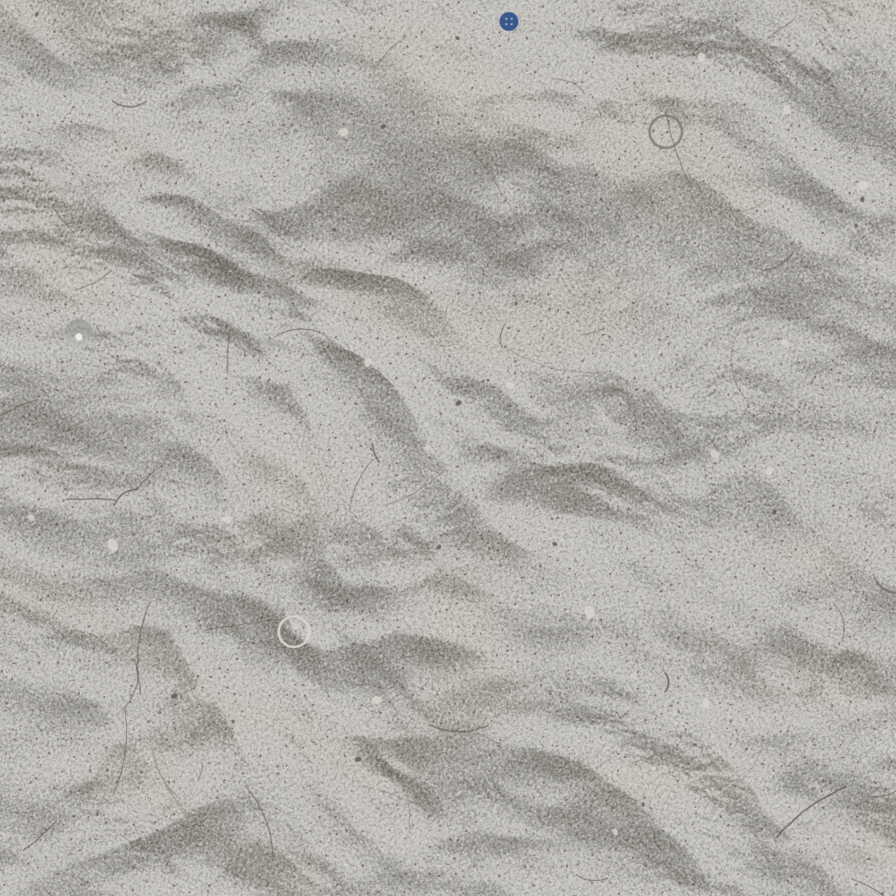
Give the GLSL for this texture, as a Shadertoy shader.

```glsl
// Pale beach sand with wind-worn hollows, dark specks, twigs, shells and small lost trinkets.

float hash(vec2 p) {
    return fract(sin(dot(p, vec2(127.1, 311.7))) * 43758.5453);
}

vec2 hash2(vec2 p) {
    return vec2(hash(p), hash(p + 53.7));
}

// Coordinates of p in a frame whose x axis points along the angle
vec2 turn(vec2 p, float angle) {
    float c = cos(angle), s = sin(angle);
    return vec2(c * p.x + s * p.y, c * p.y - s * p.x);
}

// Smooth noise of random gradients, about -0.6 to 0.6
float corner(vec2 cell, vec2 f, vec2 o) {
    return dot(hash2(cell + o) * 2.0 - 1.0, f - o);
}

float gradientNoise(vec2 p) {
    vec2 cell = floor(p), f = fract(p);
    vec2 u = f * f * f * (f * (f * 6.0 - 15.0) + 10.0);
    float low = mix(corner(cell, f, vec2(0, 0)), corner(cell, f, vec2(1, 0)), u.x);
    float high = mix(corner(cell, f, vec2(0, 1)), corner(cell, f, vec2(1, 1)), u.x);
    return mix(low, high, u.y);
}

// Noise folded into a sharp ridge along its zero line
float crest(vec2 p, float softness) {
    float n = gradientNoise(p);
    return -sqrt(n * n + softness);
}

// Patches where the sand is crumbled, 0 to 1
float crumble(vec2 p) {
    return smoothstep(0.0, 0.35, gradientNoise(turn(p, -0.4) * vec2(5.0, 8.0) + 31.0));
}

// Sand surface: swells, sharp crests, rough ripples and trodden pits
float sandHeight(vec2 p) {
    vec2 warp = vec2(gradientNoise(p * 3.0 + 4.0), gradientNoise(p * 3.0 + 17.0));
    vec2 fray = vec2(gradientNoise(p * 19.0), gradientNoise(p * 19.0 + 23.0));
    vec2 q = turn(p + 0.11 * warp + 0.006 * fray, -0.22) * vec2(0.85, 1.2);
    float h = 1.1 * gradientNoise(q * 3.9 + 2.0) / 3.9;
    h += 1.1 * crest(q * 6.8 + 9.0, 0.0006) / 6.8;
    h += 0.8 * crest(turn(q, 0.5) * 12.0 + 5.0, 0.001) / 12.0;
    float weight = 0.45 + 0.25 * crumble(p);
    float frequency = 23.0;
    for (int i = 0; i < 4; i++) {
        h += weight * gradientNoise(turn(q, float(i)) * frequency) / frequency;
        weight *= 0.55 + 0.45 * crumble(p);
        frequency *= 1.9;
    }
    for (int i = 0; i < 7; i++) {
        float id = float(i);
        vec2 center = fract(vec2(0.70, 0.55) + id * vec2(0.7549, 0.5698));
        float radius = mix(0.03, 0.065, hash(vec2(id, 3.0)));
        vec2 d = turn(p + 0.1 * warp + 0.015 * fray - center, -0.5) * vec2(0.8, 1.2);
        h -= 0.75 * radius * smoothstep(1.0, 0.45, length(d) / radius);
    }
    return h;
}

// Edge coverage of a signed distance
float cover(float d, float px) {
    return smoothstep(px, -px, d);
}

// Round bits, one in some of the cells of a grid
float scatter(vec2 p, float count, float share, float radius, float px) {
    vec2 cell = floor(p * count);
    vec2 center = (cell + 0.2 + 0.6 * hash2(cell + 7.0)) / count;
    float size = radius * mix(0.6, 1.3, hash(cell + 31.0));
    vec2 d = turn(p - center, 6.3 * hash(cell + 11.0)) * vec2(0.85, 1.15);
    return cover(length(d) - size, px) * step(hash(cell + 19.0), share);
}

float twig(vec2 p, float id, float px) {
    vec2 seed = vec2(id, id * 1.7 + 5.0);
    vec2 d = turn(p - hash2(seed), mix(-2.0, 0.9, hash(seed + 2.0)));
    float halfLength = mix(0.01, 0.06, pow(hash(seed + 4.0), 2.0));
    d.y -= 0.7 * (hash(seed + 6.0) - 0.5) * d.x * d.x / halfLength;
    d.y -= 0.0015 * gradientNoise(vec2(d.x * 60.0, id));
    float width = mix(0.0004, 0.0013, pow(hash(seed + 9.0), 3.0));
    float dist = length(vec2(max(abs(d.x) - halfLength, 0.0), d.y));
    return cover(dist - width, px) * mix(0.3, 0.85, hash(seed + 8.0));
}

float ring(vec2 p, float radius, float width, float px) {
    return cover(abs(length(p) - radius) - width, px);
}

void mainImage(out vec4 fragColor, in vec2 fragCoord) {
    vec2 p = fragCoord / iResolution.y;
    float px = 1.0 / iResolution.y;

    // Light from above: slopes facing down fall into soft shade
    vec2 toLight = vec2(0.25, 0.97) * 0.0014;
    float relief = 1.15 * (sandHeight(p - toLight) - sandHeight(p + toLight)) / 0.0028;
    float shade = relief > 0.0 ? 0.06 * (1.0 - exp(-relief)) : -0.25 * (1.0 - exp(0.32 * relief));

    // Grain, with the brightest grains held back
    float grain = 0.19 * gradientNoise(turn(p, 0.6) * 250.0);
    grain += 0.21 * gradientNoise(turn(p, 1.1) * 390.0 + 40.0);
    float light = 0.718 + shade + grain;
    light -= 0.5 * max(light - 0.755, 0.0);
    vec3 color = vec3(light, light - 0.008, light - 0.022 - 0.05 * (0.75 - light));
    color -= vec3(0.0, 0.003, 0.014) * crumble(p + 0.3);

    // Specks, shells and twigs
    vec3 darkBrown = vec3(0.36, 0.34, 0.31);
    vec3 shellWhite = vec3(0.85, 0.84, 0.81);
    color = mix(color, darkBrown, 0.75 * scatter(p, 105.0, 0.22, 0.0010, px));
    color = mix(color, darkBrown, 0.8 * scatter(p, 17.0, 0.05, 0.0024, px));
    color = mix(color, shellWhite, 0.6 * scatter(p + 3.0, 48.0, 0.08, 0.0018, px));
    color = mix(color, shellWhite, 0.8 * scatter(p + 5.0, 11.0, 0.11, 0.0050, px));
    for (int i = 0; i < 56; i++) {
        color = mix(color, darkBrown, twig(p, float(i), px));
    }

    // Two rings, a glass bead and a blue button
    color = mix(color, vec3(0.47, 0.46, 0.41), 0.8 * ring(p - vec2(0.743, 0.853), 0.018, 0.0014, px));
    color = mix(color, shellWhite, ring(p - vec2(0.328, 0.295), 0.017, 0.0013, px));
    vec2 bead = p - vec2(0.088, 0.628);
    color = mix(color, vec3(0.62 - 8.0 * bead.y), 0.5 * cover(length(bead) - 0.016, px));
    color = mix(color, vec3(0.92), cover(length(bead + vec2(0.0, 0.004)) - 0.004, px));
    vec2 button = p - vec2(0.568, 0.976);
    float holes = cover(length(abs(button) - 0.003) - 0.0012, px);
    vec3 buttonColor = mix(vec3(0.22, 0.34, 0.55), vec3(0.65, 0.68, 0.72), holes);
    color = mix(color, buttonColor, cover(length(button) - 0.0105, px));

    fragColor = vec4(clamp(color, 0.0, 1.0), 1.0);
}
```
